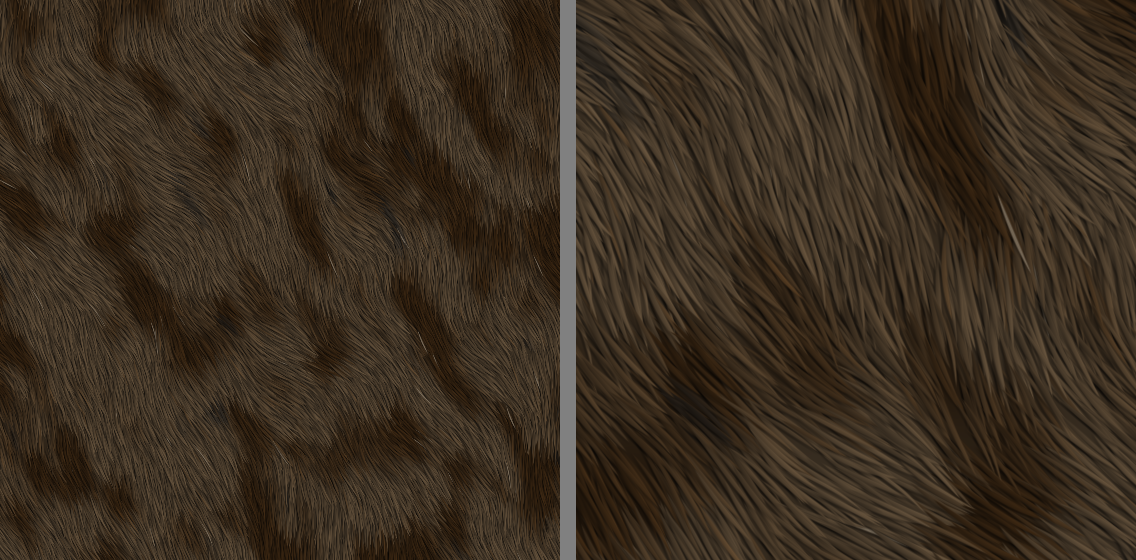
Left: the whole. Right: its middle third, enlarged.
Write a three.js fragment shader that draws this texture.

```glsl
// Draws dense brown animal fur: layered curved hairs combed down a flow field.
varying vec2 vUv;

vec3 hash3(vec2 p) {
  vec3 q = fract(vec3(p.xyx) * vec3(0.1031, 0.1030, 0.0973));
  q += dot(q, q.yxz + 33.33);
  return fract((q.xxy + q.yzz) * q.zyx);
}

float hash1(vec2 p) {
  vec3 q = fract(vec3(p.xyx) * 0.1031);
  q += dot(q, q.yzx + 33.33);
  return fract((q.x + q.y) * q.z);
}

float valueNoise(vec2 p) {
  vec2 cell = floor(p);
  vec2 f = fract(p);
  f = f * f * (3.0 - 2.0 * f);
  float low = mix(hash1(cell), hash1(cell + vec2(1.0, 0.0)), f.x);
  float high = mix(hash1(cell + vec2(0.0, 1.0)), hash1(cell + 1.0), f.x);
  return mix(low, high, f.y);
}

// Combing angle: mostly down and to the right, with small swirls
float flowAngle(vec2 p) {
  return -1.1 + 0.8 * (valueNoise(p * 6.0 + 20.0) - 0.5)
              + 0.8 * (valueNoise(p * 14.0 + 50.0) - 0.5);
}

// Coat colour at a root: greyish brown with deep brown patches and rare black tufts
vec3 coatColor(vec2 root) {
  vec2 combed = vec2(dot(root, vec2(0.9, 0.44)) * 16.0, dot(root, vec2(0.44, -0.9)) * 9.5) + 70.0;
  float patches = 0.62 * valueNoise(combed) + 0.38 * valueNoise(combed * 1.9 + 9.0);
  vec3 coat = mix(vec3(0.178, 0.116, 0.054), vec3(0.296, 0.241, 0.176),
                  smoothstep(0.24, 0.6, patches));
  float tuft = smoothstep(0.9, 0.98, valueNoise(combed * 1.6 + 130.0));
  return mix(coat, vec3(0.1, 0.1, 0.1), tuft * 0.6);
}

void main() {
  const float CELLS = 32.0;

  // Undercoat seen between the hairs
  vec3 color = coatColor(vUv) * 0.72;

  for (int layer = 0; layer < 20; layer++) {
    float seed = float(layer);
    vec2 shift = hash3(vec2(seed, 7.0)).xy;
    vec2 home = floor(vUv * CELLS + shift);

    // Upper rows come last, so tips lie over the roots below
    for (int j = -1; j <= 1; j++) {
      for (int i = -1; i <= 1; i++) {
        vec2 cell = home + vec2(float(i), float(j));
        vec3 place = hash3(cell + seed * 41.0 + 11.0);
        vec3 look = hash3(cell + seed * 67.0 + 205.0);
        vec2 center = (cell + place.xy - shift) / CELLS;
        vec2 offset = vUv - center;
        float halfLength = mix(0.022, 0.031, place.z);
        if (dot(offset, offset) > halfLength * halfLength) continue;

        // Hair coordinates: along the strand and across its bend
        float angle = flowAngle(center) + 0.24 * (look.y - 0.5);
        vec2 dir = vec2(cos(angle), sin(angle));
        float along = dot(offset, dir);
        float t = along / halfLength;
        float across = dot(offset, vec2(-dir.y, dir.x)) - (look.x - 0.5) * 8.0 * along * along;

        float pale = step(0.996, look.z);
        float width = mix(0.0011, 0.0017, look.x) * (1.0 - t * t) * (1.0 - 0.3 * pale);
        if (abs(across) > width + 0.003) continue;

        // Thin shadow cast to one side
        float shadow = 1.0 - smoothstep(width, width + 0.0014, abs(across + 0.0008));
        color *= 1.0 - 0.27 * shadow * (1.0 - t * t);

        // Strand tint, rounded shading and lighter tip
        vec3 strand = coatColor(center);
        strand = mix(strand, vec3(0.27, 0.18, 0.09), 0.4 * step(look.z, 0.04));
        strand *= 1.02 + 0.32 * (place.z - 0.5);
        strand *= mix(0.84, 1.1, smoothstep(-1.0, 0.6, t));
        strand *= 1.0 + 0.18 * clamp(across / (width + 0.0003), -1.0, 1.0);
        strand = mix(strand, vec3(0.54, 0.49, 0.42), pale * 0.7);

        float cover = 1.0 - smoothstep(width - 0.0007, width + 0.0007, abs(across));
        color = mix(color, strand, cover * smoothstep(0.0, 0.2, 1.0 - abs(t)));
      }
    }
  }

  gl_FragColor = vec4(color, 1.0);
}
```
